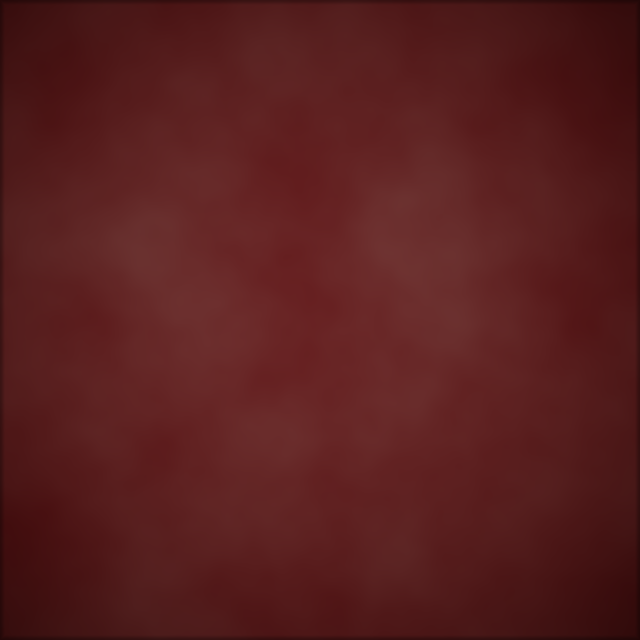
This background is drawn by a WebGL 2 fragment shader. Its source:

```glsl
#version 300 es
precision highp float;

uniform vec2 u_resolution;
out vec4 fragColor;

const vec3 DEEP_RED = vec3(0.400, 0.122, 0.126);
const vec3 DUSTY_ROSE = vec3(0.452, 0.222, 0.214);
const float TAU = 6.2831853;

float hash(vec2 p) {
    vec3 q = fract(vec3(p.xyx) * 0.1031);
    q += dot(q, q.yzx + 33.33);
    return fract((q.x + q.y) * q.z);
}

// Contribution of one lattice corner, using a random unit gradient
float cornerSlope(vec2 cell, vec2 offset) {
    float angle = TAU * hash(cell);
    return dot(vec2(cos(angle), sin(angle)), offset);
}

float gradientNoise(vec2 p) {
    vec2 cell = floor(p);
    vec2 f = fract(p);
    vec2 blend = f * f * f * (f * (f * 6.0 - 15.0) + 10.0);
    vec2 right = vec2(1.0, 0.0);
    float low = mix(cornerSlope(cell, f),
                    cornerSlope(cell + right, f - right), blend.x);
    float high = mix(cornerSlope(cell + right.yx, f - right.yx),
                     cornerSlope(cell + 1.0, f - 1.0), blend.x);
    return mix(low, high, blend.y);
}

// Layered noise, each octave turned to hide the lattice
float cloud(vec2 p, int octaves, float gain) {
    mat2 turn = mat2(0.8, 0.6, -0.6, 0.8);
    float sum = 0.0;
    float amplitude = 1.0;
    for (int i = 0; i < octaves; i++) {
        sum += amplitude * gradientNoise(p);
        p = turn * p * 2.0 + 17.3;
        amplitude *= gain;
    }
    return sum;
}

// Radial falloff from the middle of the canvas
float vignette(vec2 uv, vec2 center, float strength) {
    vec2 d = uv - center;
    return max(1.0 - strength * dot(d, d), 0.0);
}

// Thin soft shadow along the canvas border
float borderShade(vec2 uv, float width, float darkest) {
    vec2 inset = min(uv, 1.0 - uv);
    return mix(darkest, 1.0, smoothstep(0.0, width, min(inset.x, inset.y)));
}

void main() {
    vec2 uv = gl_FragCoord.xy / u_resolution;

    // Mottled haze over the red ground
    float haze = 0.42 + 0.72 * cloud(uv * 4.4 + vec2(23.4, 41.7), 4, 0.48);
    vec3 color = mix(DEEP_RED, DUSTY_ROSE, clamp(haze, -0.2, 1.1));

    // Green and blue fade faster, so the rim turns a purer red
    float light = vignette(uv, vec2(0.48, 0.51), 1.06);
    color *= pow(vec3(light), vec3(1.0, 1.65, 1.65));
    color *= borderShade(uv, 0.009, 0.7);

    fragColor = vec4(color, 1.0);
}
```
